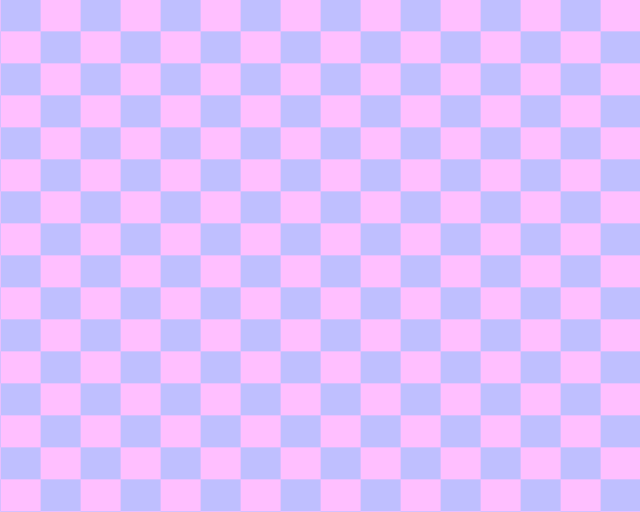
This pattern is drawn by a Shadertoy shader. Its source:

```glsl
// Pastel checkerboard of pink and periwinkle cells with thin lilac seams
#define CELLS vec2(16.0, 16.0)
#define PINK vec3(1.0, 0.75, 1.0)
#define PERIWINKLE vec3(0.75, 0.75, 1.0)
#define SEAM_WIDTH 0.024
#define GRID_SHIFT vec2(0.0156, 0.02)

// Signed distance to the nearest cell edge, positive in even cells
vec2 edgeDistance(vec2 p) {
    return abs(mod(p - 0.5, 2.0) - 1.0) - 0.5;
}

void mainImage(out vec4 fragColor, in vec2 fragCoord) {
    // Even cell counts let the board wrap on both axes
    vec2 p = fragCoord / iResolution.xy * CELLS - GRID_SHIFT;
    vec2 pixel = CELLS / iResolution.xy;

    // Each axis swings from -1 to 1, blending across the seam
    vec2 halfSeam = 0.5 * max(vec2(SEAM_WIDTH), pixel);
    vec2 parity = clamp(edgeDistance(p) / halfSeam, -1.0, 1.0);

    // Product of the axes alternates the two colours
    float pinkness = 0.5 + 0.5 * parity.x * parity.y;
    fragColor = vec4(mix(PERIWINKLE, PINK, pinkness), 1.0);
}
```
